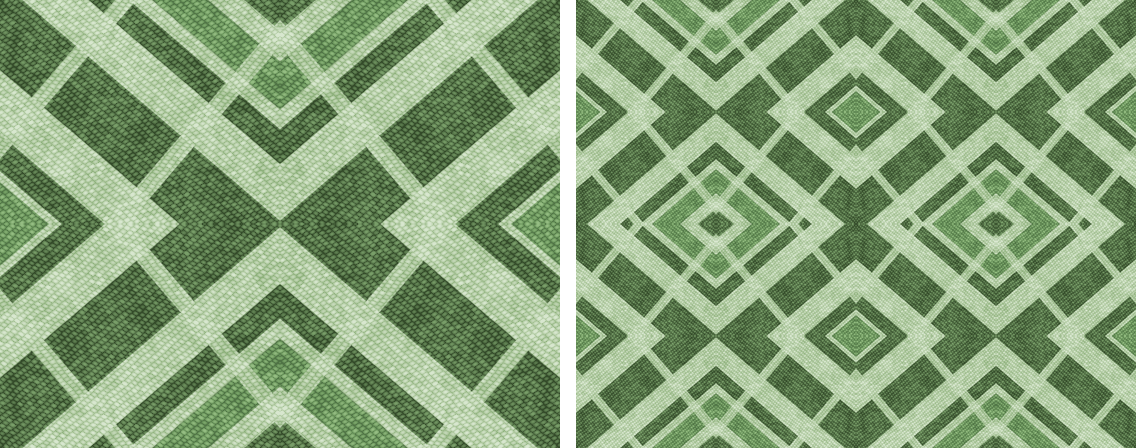
Left: one tile. Right: repeated 2 by 2.
Reproduce this pattern procedurally as a WebGL 1 fragment shader.

```glsl
precision highp float;

uniform vec2 u_resolution;

#define ASPECT 0.8            // tile height over tile width
#define TILT 0.7086           // angle of the plaid in radians
#define WEAVE vec2(125.0, 96.0) // stitches along and across a rib
#define SLANT 0.35            // lean of each stitch
#define WOBBLE 0.3            // unevenness of the thread
#define WEAR 0.22             // strength of the faded patches
#define STITCH_VARIATION 0.5  // tone difference between stitches

float hash(vec2 p) {
  return fract(sin(dot(p, vec2(127.1, 311.7))) * 43758.545);
}

float noise(vec2 p) {
  vec2 cell = floor(p);
  vec2 f = fract(p);
  f = f * f * (3.0 - 2.0 * f);
  return mix(mix(hash(cell), hash(cell + vec2(1.0, 0.0)), f.x),
             mix(hash(cell + vec2(0.0, 1.0)), hash(cell + 1.0), f.x), f.y);
}

// Antialiased stripe about a centre line
float stripe(float x, float center, float halfWidth) {
  float edge = 0.8 / u_resolution.x;
  return 1.0 - smoothstep(-edge, edge, abs(x - center) - halfWidth);
}

// Height of slanted stitches laid in staggered ribs
float weave(vec2 p) {
  vec2 st = p * WEAVE;
  st += WOBBLE * (vec2(noise(st * 0.35), noise(st * 0.35 + 37.0)) - 0.5);
  float rib = floor(st.y);
  st.x += SLANT * st.y + 0.5 * mod(rib, 2.0);
  vec2 stitch = abs(cos(3.14159 * (fract(st) - 0.5)));
  float height = pow(stitch.x * stitch.y, 0.7);
  float tone = hash(floor(st)) - 0.5;
  float fibre = noise(st * vec2(2.5, 0.9)) - 0.5;
  return height + STITCH_VARIATION * tone + 0.3 * fibre;
}

// Three-stop colour ramp from thread gap to thread crown
vec3 ramp(vec3 gap, vec3 body, vec3 crown, float t) {
  t = clamp(t, 0.0, 1.15);
  return t < 0.5 ? mix(gap, body, 2.0 * t) : mix(body, crown, 2.0 * t - 1.0);
}

void main() {
  // Mirror the tile about both axes so that every border meets itself
  vec2 uv = fract(gl_FragCoord.xy / u_resolution);
  vec2 p = (0.5 - abs(uv - 0.5)) * vec2(1.0, ASPECT);

  // Plaid axes
  float c = cos(TILT);
  float s = sin(TILT);
  vec2 q = vec2(c * p.x + s * p.y, c * p.y - s * p.x);

  // Pale bands along the plaid
  float bands = stripe(q.y, -0.263, 0.021);
  bands = max(bands, stripe(q.y, -0.1635, 0.0135));
  bands = max(bands, stripe(q.y, -0.0645, 0.0385));
  bands = max(bands, stripe(q.y, 0.1385, 0.0435));
  bands = max(bands, stripe(q.y, 0.2395, 0.0075));

  // Narrow cross bands and brighter fields
  float crossBands = max(stripe(q.x, 0.1705, 0.0145), stripe(q.x, 0.418, 0.0155));
  float bright = max(stripe(q.y, -0.2095, 0.0325), stripe(q.y, 0.35, 0.108));

  // Cloth relief with faded patches
  float relief = weave(q);
  float crossRelief = weave(q.yx + 3.0);
  float fade = WEAR * (noise(q * 14.0 + 9.0) + 0.5 * noise(q * 45.0) - 0.75);

  vec3 dark = ramp(vec3(0.20, 0.29, 0.16), vec3(0.33, 0.45, 0.28),
                   vec3(0.44, 0.58, 0.38), relief + fade);
  vec3 fresh = ramp(vec3(0.31, 0.45, 0.27), vec3(0.43, 0.60, 0.37),
                    vec3(0.55, 0.71, 0.48), relief + fade + 0.05);

  float paleTone = 0.15 + 0.85 * relief + fade + 0.15 * crossBands;
  float crossTone = 0.1 + 0.8 * crossRelief + fade;
  float tone = mix(crossTone, paleTone, bands);
  vec3 pale = ramp(vec3(0.55, 0.69, 0.48), vec3(0.69, 0.79, 0.63),
                   vec3(0.81, 0.88, 0.77), tone);

  vec3 color = mix(dark, fresh, bright);
  color = mix(color, pale, max(bands, crossBands));
  gl_FragColor = vec4(color, 1.0);
}
```
